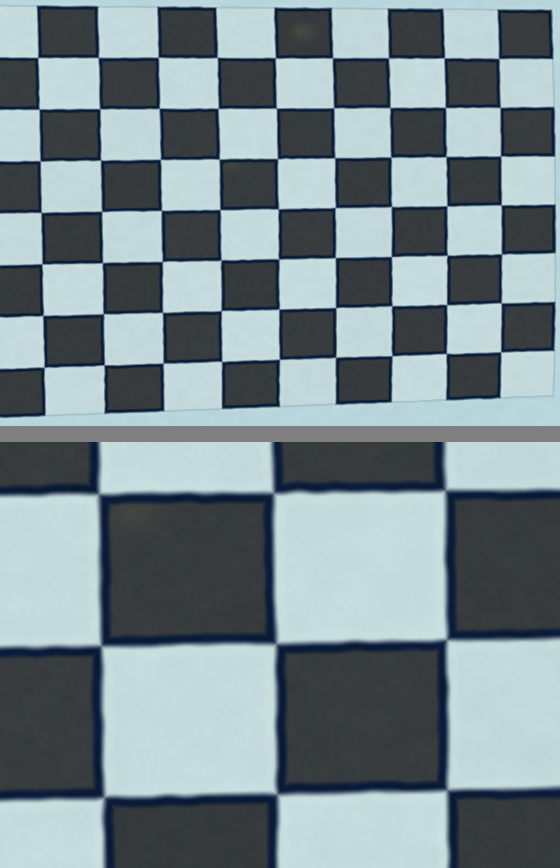
Top, the full canvas; bottom, a detail of the centre.
This pattern is drawn by a WebGL 2 fragment shader. Its source:

```glsl
#version 300 es
precision highp float;

uniform vec2 u_resolution;
out vec4 fragColor;

const vec2 BOARD = vec2(10.0, 8.0);
const vec3 PAPER = vec3(0.765, 0.850, 0.858);
const vec3 MARGIN = vec3(0.720, 0.836, 0.862);
const vec3 CHARCOAL = vec3(0.212, 0.230, 0.238);
const vec3 NAVY = vec3(0.035, 0.105, 0.220);
const vec3 HAIRLINE = vec3(0.570, 0.700, 0.730);
const vec3 SCUFF = vec3(0.285, 0.300, 0.265);

float hash(vec2 p) {
    vec3 q = fract(p.xyx * 0.1031);
    q += dot(q, q.yzx + 33.33);
    return fract((q.x + q.y) * q.z);
}

float noise(vec2 p) {
    vec2 i = floor(p);
    vec2 f = fract(p);
    f = f * f * (3.0 - 2.0 * f);
    return mix(mix(hash(i), hash(i + vec2(1, 0)), f.x),
               mix(hash(i + vec2(0, 1)), hash(i + vec2(1, 1)), f.x), f.y);
}

float boxDistance(vec2 p, vec2 halfSize) {
    vec2 q = abs(p) - halfSize;
    return length(max(q, 0.0)) + min(max(q.x, q.y), 0.0);
}

// Canvas position (y down, width 1) to board cells, with tilt and lens bow
vec2 boardCoord(vec2 p) {
    float t = (p.y - 0.3776) / 0.345;
    float x = p.x - mix(0.0072, 0.0013, p.x) * t + 0.0052 * p.x * t * t;
    float b = 0.1104;
    float c = 0.000768;
    float u = (b - sqrt(b * b - 4.0 * c * (x + 0.0354))) / (2.0 * c);
    float v = (p.y - 0.0104 - 0.0078 * p.x) / (0.0927 - 0.0059 * p.x);
    return vec2(u, v + 0.07 * smoothstep(7.0, 7.93, v));
}

vec2 cellSize(vec2 p, float u) {
    return vec2(0.1104 - 0.001536 * u, 0.0927 - 0.0059 * p.x);
}

// Signed distance to the nearest dark square, negative inside
float darkDistance(vec2 uv, vec2 size) {
    float d = 1.0;
    for (int j = -1; j <= 1; j++) {
        for (int i = -1; i <= 1; i++) {
            vec2 cell = floor(uv) + vec2(i, j);
            bool onBoard = all(greaterThanEqual(cell, vec2(0))) && all(lessThan(cell, BOARD));
            if (onBoard && mod(cell.x + cell.y, 2.0) > 0.5) {
                d = min(d, boxDistance((uv - cell - 0.5) * size, 0.5 * size));
            }
        }
    }
    return d;
}

float smudge(vec2 uv, vec2 center, vec2 radius) {
    vec2 q = (uv - center) / radius;
    return exp(-dot(q, q)) * (0.6 + 0.6 * noise(uv * 17.0));
}

void main() {
    vec2 p = vec2(gl_FragCoord.x, u_resolution.y - gl_FragCoord.y) / u_resolution.x;
    float pixel = 1.0 / u_resolution.x;

    // Slightly uneven printed edges
    vec2 wobble = vec2(noise(p * 90.0), noise(p * 90.0 + 41.0)) - 0.5;
    vec2 uv = boardCoord(p + wobble * 0.0014);
    vec2 size = cellSize(p, uv.x);
    vec2 cell = floor(uv);

    // Paper, margin and the hairline round the board
    vec2 center = 0.5 * BOARD - vec2(1.0, 0.0);
    vec2 halfBoard = 0.5 * BOARD + vec2(1.0, 0.0);
    float border = boxDistance((uv - center) * size, halfBoard * size);
    float inside = 1.0 - smoothstep(-0.002, 0.002, border);
    vec3 paper = PAPER + 0.014 * (hash(cell + 7.0) - 0.5);
    vec3 color = mix(MARGIN, paper, inside);
    color += 0.018 * (noise(p * vec2(55.0, 80.0)) - 0.5);
    float line = 1.0 - smoothstep(0.0005, 0.0012 + pixel, abs(border));
    color = mix(color, HAIRLINE, 0.55 * line);

    // Pale glow just outside each dark square
    float depth = -darkDistance(uv, size);
    float glow = smoothstep(-0.0085, -0.004, depth) * (1.0 - smoothstep(-0.004, -0.001, depth));
    color += vec3(0.014, 0.018, 0.010) * glow;

    // Charcoal fill with scuffs, inside a soft navy rim
    vec3 fill = CHARCOAL + 0.012 * (hash(cell) - 0.5);
    fill += 0.012 * (noise(p * 120.0) - 0.5);
    float scuff = smudge(uv, vec2(5.5, 0.48), vec2(0.20, 0.16))
                + 0.6 * smudge(uv, vec2(4.2, 3.13), vec2(0.13, 0.10));
    fill = mix(fill, SCUFF, clamp(scuff, 0.0, 0.8));
    vec3 rim = NAVY + vec3(0.010, 0.015, 0.035) * (noise(p * 45.0) - 0.5);
    vec3 ink = mix(rim, fill, smoothstep(0.0036, 0.0076, depth));
    float soft = max(0.0025, pixel);
    color = mix(color, ink, smoothstep(-soft, soft, depth));

    // Fine grain
    color += 0.010 * (noise(p * 380.0) - 0.5);
    fragColor = vec4(clamp(color, 0.0, 1.0), 1.0);
}
```
